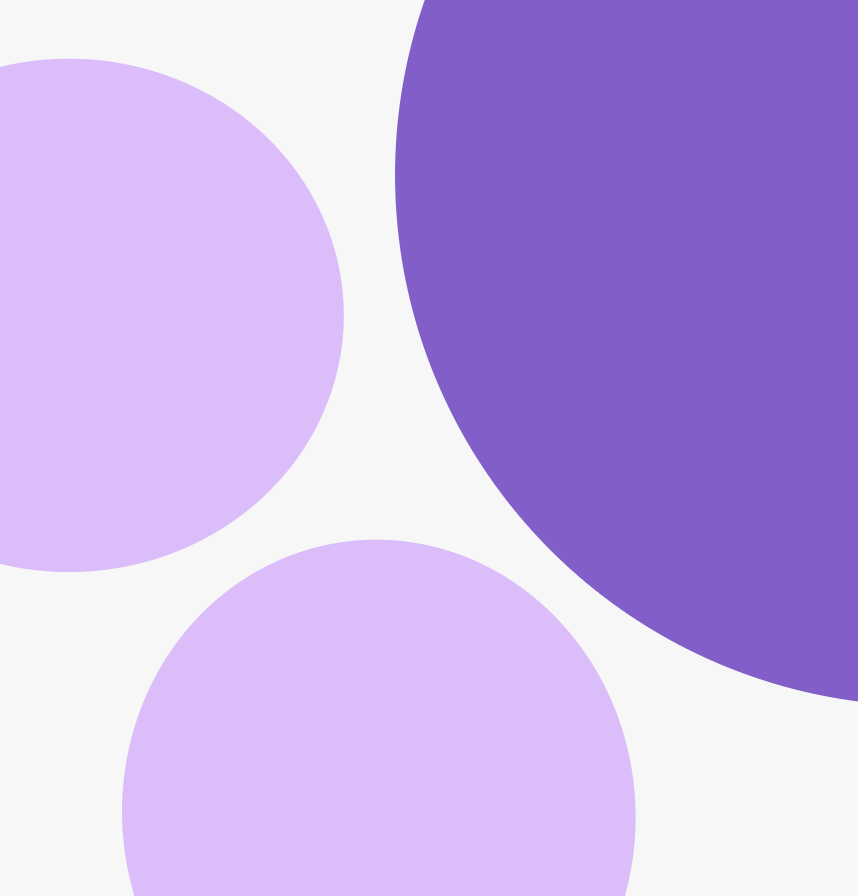
Give the GLSL for this background, as a Shadertoy shader.

```glsl
#define PAPER  vec3(0.969, 0.969, 0.969)
#define LILAC  vec3(0.859, 0.741, 0.982)
#define VIOLET vec3(0.510, 0.369, 0.788)
#define TILT   0.077

// Approximate signed distance to an axis-aligned ellipse
float ellipseDistance(vec2 p, vec2 radii) {
    float k = length(p / radii);
    float slope = length(p / (radii * radii));
    return k * (k - 1.0) / max(slope, 1e-4);
}

// Antialiased coverage, one pixel wide
float coverage(float dist) {
    return clamp(0.5 - dist * iResolution.y, 0.0, 1.0);
}

vec2 rotate(vec2 p, float angle) {
    float c = cos(angle), s = sin(angle);
    return vec2(c * p.x + s * p.y, c * p.y - s * p.x);
}

void mainImage(out vec4 fragColor, in vec2 fragCoord) {
    // Canvas height is one unit
    vec2 uv = fragCoord / iResolution.y;

    // Large violet disc, upper right
    float violetDisc = ellipseDistance(uv - vec2(1.0339, 0.8047), vec2(0.5930, 0.5925));

    // Wide lilac oval, left edge
    float leftOval = ellipseDistance(uv - vec2(0.0769, 0.6480), vec2(0.3068, 0.2865));

    // Tall lilac oval, slightly tilted, bottom edge
    vec2 lowerPoint = rotate(uv - vec2(0.4228, 0.0911), TILT);
    float lowerOval = ellipseDistance(lowerPoint, vec2(0.2865, 0.3067));

    vec3 color = mix(PAPER, LILAC, coverage(min(leftOval, lowerOval)));
    color = mix(color, VIOLET, coverage(violetDisc));
    fragColor = vec4(color, 1.0);
}
```
